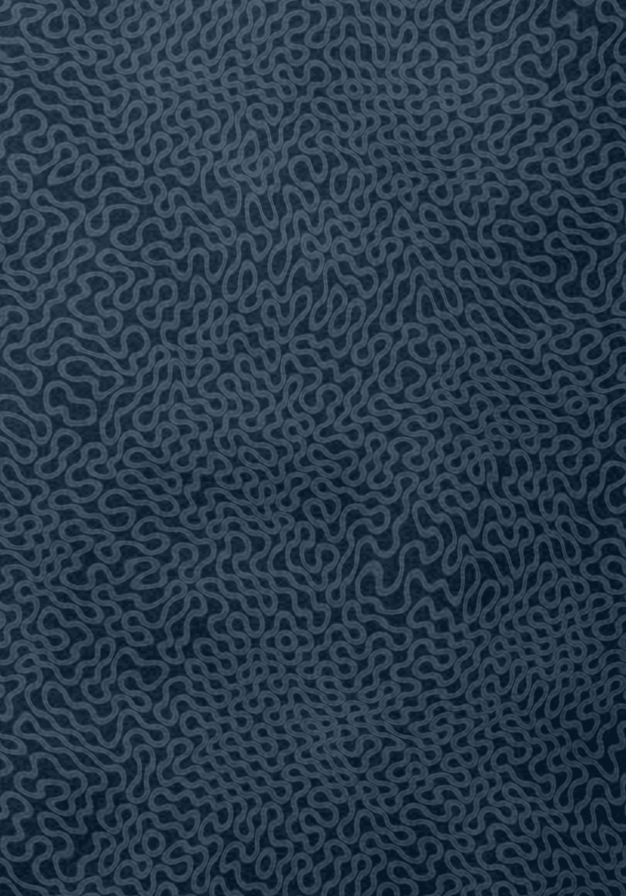
This pattern is drawn by a WebGL 2 fragment shader. Its source:

```glsl
#version 300 es
precision highp float;
// Dark blue cloth covered by a raised, meandering vermicelli cord.
// Each node of a hidden grid joins one random neighbour; the cord is the
// arc-tile outline around the joined nodes, bent by noise and lit from above.

uniform vec2 u_resolution;
out vec4 fragColor;

float hash(vec2 p) {
    vec3 q = fract(vec3(p.xyx) * 0.1031);
    q += dot(q, q.yzx + 33.33);
    return fract((q.x + q.y) * q.z);
}

float noise(vec2 p) {
    vec2 i = floor(p), f = fract(p);
    f = f * f * (3.0 - 2.0 * f);
    return mix(mix(hash(i), hash(i + vec2(1, 0)), f.x),
               mix(hash(i + vec2(0, 1)), hash(i + vec2(1, 1)), f.x), f.y);
}

// Random offset, centred on zero
vec2 drift(vec2 p) {
    return vec2(noise(p), noise(p + 57.3)) - 0.5;
}

// Direction chosen by a node: 0 east, 1 north, 2 west, 3 south
float choice(vec2 node) {
    return floor(4.0 * hash(node + 91.0));
}

// Distance to the cord's centre line, in grid cells
float cordDistance(vec2 p) {
    // Diamond tile centred on the link between two nodes
    vec2 k = floor(vec2(p.x + p.y, p.x - p.y));
    vec2 centre = 0.5 * vec2(k.x + k.y + 1.0, k.x - k.y);
    bool level = mod(k.x - k.y, 2.0) < 0.5;
    vec2 along = level ? vec2(1, 0) : vec2(0, 1);
    vec2 node = floor(centre + 0.01);
    float forward = level ? 0.0 : 1.0;
    bool joined = abs(choice(node) - forward) < 0.5
               || abs(choice(node + along) - forward - 2.0) < 0.5;

    // Two quarter arcs, around the nodes or around the gaps beside the link
    vec2 axis = joined ? along.yx : along;
    vec2 e = p - centre;
    float side = dot(e, axis) < 0.0 ? -0.5 : 0.5;
    return abs(length(e - side * axis) - 0.35355);
}

void main() {
    vec2 uv = gl_FragCoord.xy / u_resolution;
    vec2 pos = gl_FragCoord.xy / u_resolution.y;

    // Turned grid with slow swirls and small kinks
    const float cells = 34.5;
    vec2 cell = mat2(0.88, 0.475, -0.475, 0.88) * pos * cells + 40.0;
    vec2 bent = cell + 2.4 * drift(cell * 0.14) + 0.45 * drift(cell * 0.8 + 13.0);

    // Undo the local stretch so that the cord keeps an even width
    vec2 dx = dFdx(bent), dy = dFdy(bent);
    float stretch = sqrt(abs(dx.x * dy.y - dx.y * dy.x)) * u_resolution.y / cells;
    float d = cordDistance(bent) / clamp(stretch, 0.7, 1.4);

    // Soft cord with a slightly sunken middle
    float cord = 1.0 - smoothstep(0.065, 0.18, d);
    float groove = 1.0 - smoothstep(0.0, 0.07, d);
    float tone = mix(0.15, 0.84, cord) - 0.13 * groove;

    // Light falling off towards the lower right
    tone += 0.37 * (uv.y - 0.5) - 0.17 * (uv.x - 0.5);
    tone -= 0.10 * smoothstep(0.75, 1.0, uv.x);

    // Woven grain and faint wear
    tone += 0.34 * (noise(pos * vec2(290.0, 360.0)) - 0.5);
    tone += 0.20 * (noise(pos * 11.0) - 0.5);

    vec3 deepNavy = vec3(0.045, 0.11, 0.17);
    vec3 paleSlate = vec3(0.28, 0.35, 0.41);
    fragColor = vec4(mix(deepNavy, paleSlate, clamp(tone, -0.1, 1.15)), 1.0);
}
```
